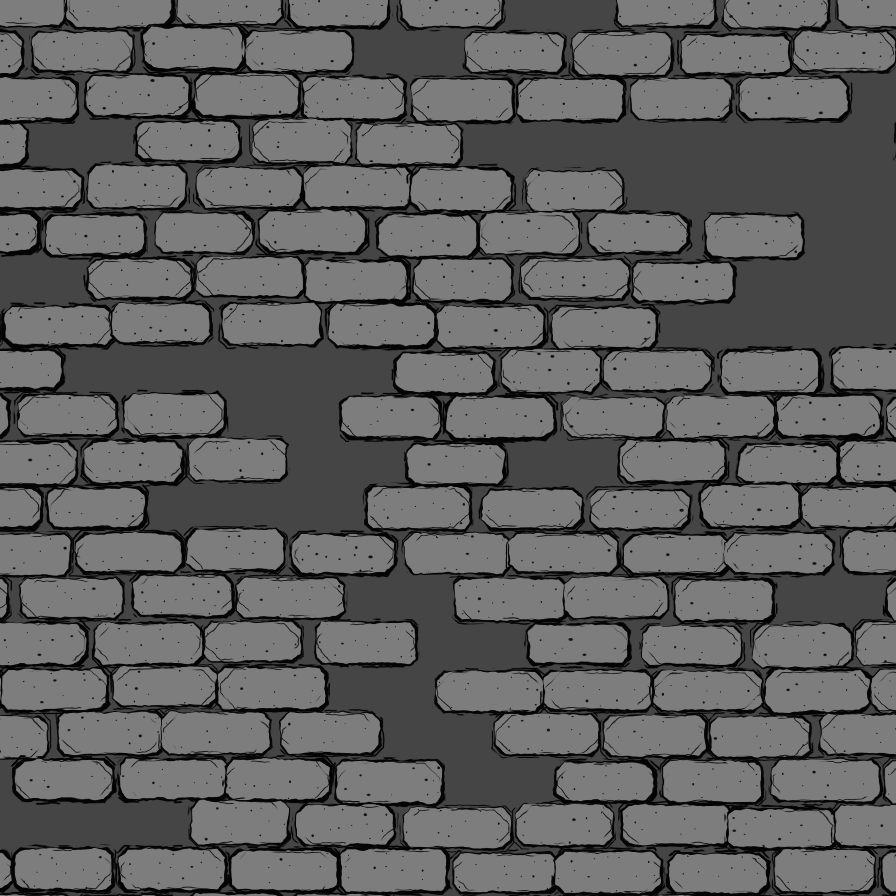
A Shadertoy shader for this texture:

```glsl
// Weathered grey brick wall with rough inked outlines and missing bricks.

const vec3 BRICK_COLOR  = vec3(0.492);
const vec3 MORTAR_COLOR = vec3(0.27);
const vec3 INK_COLOR    = vec3(0.015);

const vec2  CELL         = vec2(0.1215, 0.0508); // brick pitch
const vec2  HALF_SIZE    = vec2(0.0578, 0.0232); // mean half extents
const vec2  SIZE_VARIATION = vec2(0.007, 0.0024);
const vec2  SHIFT        = vec2(0.010, 0.0045);  // random brick offset
const float COURSE_DRIFT = 0.014;
const float CHAMFER      = 0.0085;
const float SKETCH_CHAMFER = 0.0165;
const float INK_WIDTH    = 0.00115;
const float MISSING      = 0.375;
const float SPECK_CELL   = 0.0165;
const float SPECK_SHARE  = 0.62;

float hash(vec2 p) {
    vec3 q = fract(p.xyx * 0.1031);
    q += dot(q, q.yzx + 33.33);
    return fract((q.x + q.y) * q.z);
}

vec2 hash2(vec2 p) {
    return vec2(hash(p + 17.0), hash(p + 71.0));
}

float noise(vec2 p) {
    vec2 i = floor(p), f = fract(p);
    f = f * f * (3.0 - 2.0 * f);
    return mix(mix(hash(i), hash(i + vec2(1, 0)), f.x),
               mix(hash(i + vec2(0, 1)), hash(i + 1.0), f.x), f.y);
}

// Signed distance to a box with cut corners
float chamferBox(vec2 p, vec2 halfSize, float cut) {
    vec2 d = abs(p) - halfSize;
    float box = length(max(d, 0.0)) + min(max(d.x, d.y), 0.0);
    return max(box, (d.x + d.y + cut) * 0.7071);
}

float coverage(float d, float pixel) {
    return 1.0 - smoothstep(-0.7 * pixel, 0.7 * pixel, d);
}

// Missing bricks gather in ragged patches
bool isMissing(vec2 id) {
    float patches = noise(id * vec2(0.55, 0.42) + 4.3);
    return mix(hash(id + 29.0), patches, 0.65) < MISSING;
}

// Small dark pits of varied size
float specks(vec2 p, float pixel) {
    vec2 id = floor(p / SPECK_CELL);
    vec2 offset = (fract(p / SPECK_CELL) - 0.15 - 0.7 * hash2(id)) * SPECK_CELL;
    float size = hash(id + 131.0);
    float radius = mix(0.0005, 0.0016, size * size * size);
    offset.x *= mix(0.65, 1.3, hash(id + 53.0));
    float present = step(hash(id + 7.0), SPECK_SHARE);
    return present * coverage(length(offset) - radius, pixel);
}

vec3 paintBrick(vec3 color, vec2 uv, vec2 id, float stagger, float pixel) {
    vec2 center = (id + vec2(0.5 + stagger, 0.5)) * CELL;
    center.y += COURSE_DRIFT * (noise(vec2(center.x * 4.0, 7.0)) - 0.5);
    center += SHIFT * (hash2(id) - 0.5);
    vec2 halfSize = HALF_SIZE + SIZE_VARIATION * (hash2(id + 211.0) - 0.5);
    vec2 p = uv - center;

    // Uneven hand-drawn edges
    vec2 seed = uv + hash2(id + 37.0) * 9.0;
    float broad = noise(seed * 65.0);
    float fine = noise(seed * 260.0);
    float wobble = 0.0026 * (broad - 0.5) + 0.0013 * (fine - 0.5);
    float cut = CHAMFER * mix(0.75, 1.3, hash(id + 91.0));
    float edge = chamferBox(p, halfSize, cut) + wobble;

    // Main stroke, heavier at the corners and lower right
    vec2 q = p / halfSize;
    float corner = smoothstep(0.65, 1.0, abs(q.x)) * smoothstep(0.4, 1.0, abs(q.y));
    float weight = mix(0.65, 1.4, hash(id + 113.0));
    float width = INK_WIDTH * weight * (0.35 + 1.3 * noise(seed * 110.0));
    width += 0.0014 * corner * broad + 0.0003 * (q.x - q.y);
    float ink = coverage(abs(edge) - width, pixel);

    // Broken sketch strokes inside and outside
    float inner = chamferBox(p, halfSize - 0.0022, SKETCH_CHAMFER) - wobble;
    float gate = smoothstep(0.5, 0.68, noise(seed * 48.0 + 13.0));
    ink = max(ink, gate * 0.9 * coverage(abs(inner) - 0.0005, pixel));
    float outer = chamferBox(p, halfSize + 0.0026, cut) - 0.7 * wobble;
    gate = smoothstep(0.48, 0.65, noise(seed * 80.0 + 31.0));
    ink = max(ink, gate * coverage(abs(outer) - 0.0008 * weight, pixel));

    float pits = specks(seed, pixel) * step(edge, -0.003);
    color = mix(color, BRICK_COLOR, coverage(edge, pixel));
    return mix(color, INK_COLOR, max(ink, 0.9 * pits));
}

void mainImage(out vec4 fragColor, in vec2 fragCoord) {
    vec2 uv = fragCoord / iResolution.y;
    float pixel = 1.0 / iResolution.y;
    vec3 color = MORTAR_COLOR;
    float baseRow = floor(uv.y / CELL.y);

    // Overlap neighbouring bricks from top to bottom
    for (int r = 1; r >= -1; r--) {
        float row = baseRow + float(r);
        float stagger = 0.5 * mod(row, 2.0) + 0.4 * hash(vec2(row, 5.0));
        float baseColumn = floor(uv.x / CELL.x - stagger);
        for (int c = -1; c <= 1; c++) {
            vec2 id = vec2(baseColumn + float(c), row);
            if (!isMissing(id)) color = paintBrick(color, uv, id, stagger, pixel);
        }
    }
    fragColor = vec4(color, 1.0);
}
```
